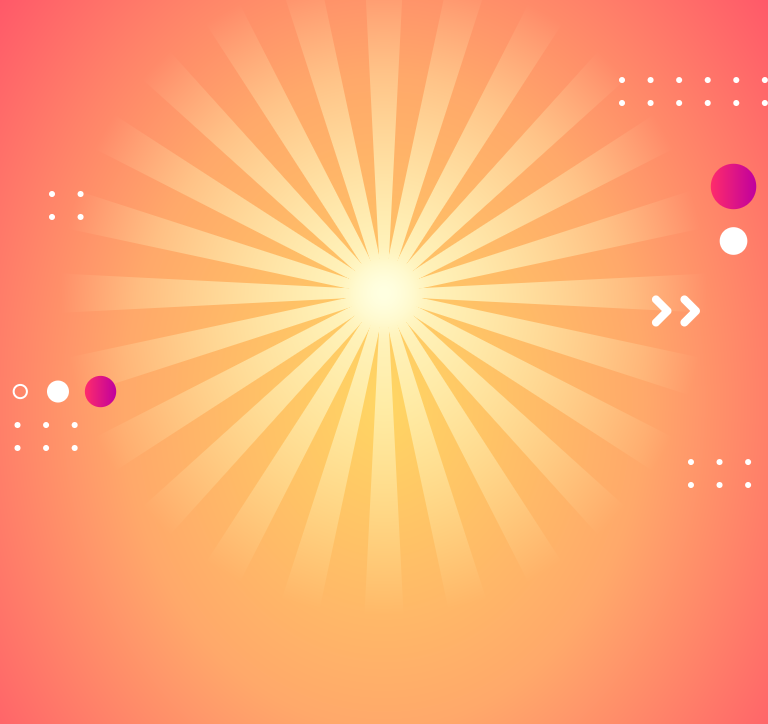
Give the GLSL for this background, as a WebGL 1 fragment shader.

```glsl
precision highp float;

uniform vec2 u_resolution;

const float PI = 3.14159265;

// Backdrop gradient
const vec2 GLOW_CENTER = vec2(0.5, 0.42);
const float GLOW_SQUASH = 0.8;
const float ORANGE_AT = 0.34;
const float CORAL_AT = 0.65;
const vec3 YELLOW = vec3(1.0, 0.84, 0.39);
const vec3 ORANGE = vec3(1.0, 0.66, 0.415);
const vec3 CORAL = vec3(1.0, 0.35, 0.41);

// Sunburst
const vec2 SUN_CENTER = vec2(0.5, 0.561);
const float RAY_COUNT = 24.0;
const float RAY_BASE = 0.0041;
const float RAY_SPREAD = 0.051;
const float RAY_REACH = 0.42;
const float CORE_RADIUS = 0.07;
const vec3 RAY_COLOR = vec3(1.0, 0.96, 0.75);
const vec3 CORE_COLOR = vec3(1.0, 1.0, 0.88);

// Ornaments
const vec3 WHITE = vec3(1.0);
const vec3 PINK = vec3(1.0, 0.17, 0.42);
const vec3 PURPLE = vec3(0.75, 0.0, 0.62);
const vec2 DOT_STEP = vec2(0.0372, 0.0299);
const float DOT_RADIUS = 0.0039;
const vec2 CHEVRON_TIP = vec2(0.8691, 0.5378);
const float CHEVRON_STEP = 0.0371;
const float CHEVRON_ARM = 0.015;
const float CHEVRON_HALF_WIDTH = 0.0052;

// Antialiased coverage of a signed distance
float coverage(float dist) {
  return clamp(0.5 - dist * u_resolution.x, 0.0, 1.0);
}

float circle(vec2 p, vec2 center, float radius) {
  return length(p - center) - radius;
}

// Grid of dots growing right and up from its first dot
float dotGrid(vec2 p, vec2 first, vec2 count) {
  vec2 q = p - first;
  vec2 cell = clamp(floor(q / DOT_STEP + 0.5), vec2(0.0), count - 1.0);
  return length(q - cell * DOT_STEP) - DOT_RADIUS;
}

// Round-capped arrowhead pointing right
float chevron(vec2 p, vec2 tip) {
  vec2 q = vec2(p.x - tip.x, abs(p.y - tip.y));
  vec2 arm = vec2(-CHEVRON_ARM, CHEVRON_ARM);
  float along = clamp(dot(q, arm) / dot(arm, arm), 0.0, 1.0);
  return length(q - arm * along) - CHEVRON_HALF_WIDTH;
}

vec3 backdrop(vec2 p) {
  float d = length((p - GLOW_CENTER) * vec2(1.0, GLOW_SQUASH));
  vec3 inner = mix(YELLOW, ORANGE, clamp(d / ORANGE_AT, 0.0, 1.0));
  float outer = clamp((d - ORANGE_AT) / (CORAL_AT - ORANGE_AT), 0.0, 1.0);
  return mix(inner, CORAL, outer);
}

vec3 addSunburst(vec3 color, vec2 p) {
  vec2 q = p - SUN_CENTER;
  float r = length(q);
  float sector = 2.0 * PI / RAY_COUNT;
  float angle = atan(q.y, q.x + 1e-6);
  angle -= sector * floor(angle / sector + 0.5);

  // Rays widen linearly and merge into the core near the center
  float edge = abs(r * sin(angle)) - RAY_BASE - RAY_SPREAD * r * cos(angle);
  float fade = clamp(1.0 - r / RAY_REACH, 0.0, 1.0);
  float strength = min(1.0, 1.1 * fade);
  vec3 light = mix(CORE_COLOR, RAY_COLOR, smoothstep(0.0, CORE_RADIUS, r));
  return mix(color, light, coverage(edge) * strength);
}

vec3 addGradientDisc(vec3 color, vec2 p, vec2 center, float radius) {
  float t = clamp(0.5 + 0.5 * (p.x - center.x) / radius, 0.0, 1.0);
  return mix(color, mix(PINK, PURPLE, t), coverage(circle(p, center, radius)));
}

float whiteOrnaments(vec2 p) {
  float d = dotGrid(p, vec2(0.8099, 0.8086), vec2(6.0, 2.0));
  d = min(d, dotGrid(p, vec2(0.0677, 0.6602), vec2(2.0, 2.0)));
  d = min(d, dotGrid(p, vec2(0.0228, 0.3594), vec2(3.0, 2.0)));
  d = min(d, dotGrid(p, vec2(0.8997, 0.3112), vec2(3.0, 2.0)));
  d = min(d, circle(p, vec2(0.9551, 0.6889 - 0.06), 0.018));
  d = min(d, circle(p, vec2(0.0755, 0.4329), 0.0143));
  d = min(d, abs(circle(p, vec2(0.0264, 0.4329), 0.0086)) - 0.0013);
  for (int i = 0; i < 2; i++) {
    d = min(d, chevron(p, CHEVRON_TIP + vec2(float(i) * CHEVRON_STEP, 0.0)));
  }
  return d;
}

void main() {
  // Both axes are measured in canvas widths
  vec2 p = gl_FragCoord.xy / u_resolution.x;
  vec3 color = addSunburst(backdrop(p), p);
  color = addGradientDisc(color, p, vec2(0.9551, 0.6999), 0.0296);
  color = addGradientDisc(color, p, vec2(0.1309, 0.4329), 0.0204);
  color = mix(color, WHITE, coverage(whiteOrnaments(p)));
  gl_FragColor = vec4(color, 1.0);
}
```
